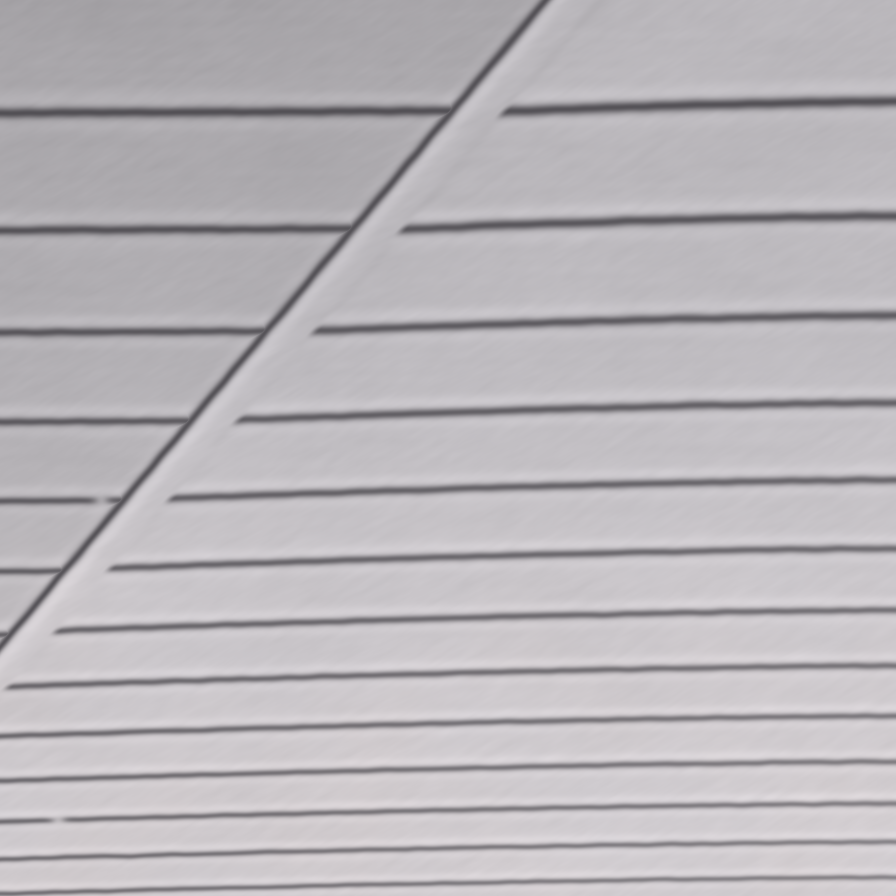
A three.js fragment shader for this texture:

```glsl
// Pale grooved panels receding in perspective, split by a diagonal seam with a raised strip.
varying vec2 vUv;

const float RECESSION = 13.275; // groove count over which the spacing halves its reach
const vec3 GROOVE_COLOR = vec3(0.29, 0.28, 0.30);

vec2 hashGradient(vec2 cell) {
  vec2 q = vec2(dot(cell, vec2(127.1, 311.7)), dot(cell, vec2(269.5, 183.3)));
  return 2.0 * fract(sin(q) * 43758.55) - 1.0;
}

float gradientNoise(vec2 p) {
  vec2 i = floor(p);
  vec2 f = p - i;
  vec2 u = f * f * f * (f * (f * 6.0 - 15.0) + 10.0);
  vec2 e = vec2(0.0, 1.0);
  float low = mix(dot(hashGradient(i), f), dot(hashGradient(i + e.yx), f - e.yx), u.x);
  float high = mix(dot(hashGradient(i + e.xy), f - e.xy), dot(hashGradient(i + e.yy), f - e.yy), u.x);
  return mix(low, high, u.y);
}

float fbm(vec2 p) {
  float sum = 0.0;
  float amp = 0.5;
  for (int i = 0; i < 4; i++) {
    sum += amp * gradientNoise(p);
    p = p * 2.03 + 7.1;
    amp *= 0.5;
  }
  return sum;
}

float bell(float d, float width) {
  return exp(-d * d / (width * width));
}

// Signed offset to the nearest groove, for a depth measured from the first one.
float grooveOffset(float depth, float reach) {
  float n = max(floor(RECESSION * depth / (reach - depth) + 0.5), 0.0);
  return depth - reach * n / (n + RECESSION);
}

// Light lips on both sides of a groove.
float grooveLip(float d, float width) {
  return bell(d + 2.3 * width, 1.5 * width) + 0.55 * bell(d - 2.4 * width, 1.3 * width);
}

// Pale chip that interrupts a groove.
float chip(vec2 p, vec2 center) {
  return bell(length((p - center) * vec2(1.0, 0.7)), 0.009);
}

void main() {
  vec2 p = vec2(vUv.x, 1.0 - vUv.y); // y is measured downward from the top

  // Fine wobble keeps the edges from being perfectly straight
  float wobble = 0.0012 * gradientNoise(p * vec2(38.0, 30.0));

  // Seam and the two edges of the strip beside it
  float fromSeam = p.x - (0.6094 - 0.844 * p.y);
  float seamDist = fromSeam * 0.764 + wobble;
  float stripWidth = 0.0599 - 0.018 * p.y;
  float leftPanel = 1.0 - smoothstep(-0.005, 0.003, fromSeam);
  float rightPanel = smoothstep(-0.006, 0.006, fromSeam - stripWidth);
  float strip = (1.0 - leftPanel) * (1.0 - rightPanel);

  // Grooves: flat on the left, sagging toward the strip on the right
  float sag = (0.0417 - 0.0234 * p.y) * pow(max(1.0 - p.x, 0.0), 1.5);
  float rightOffset = grooveOffset(p.y - 0.1133 - sag, 1.8238) + wobble;
  float leftOffset = grooveOffset(p.y - 0.1263 + 0.005 * p.x, 1.8698) + wobble;
  float width = mix(0.0067, 0.0031, p.y);
  float groove = leftPanel * bell(leftOffset, width * 0.92) + rightPanel * bell(rightOffset, width);
  float lip = leftPanel * grooveLip(leftOffset, width) + rightPanel * grooveLip(rightOffset, width);
  groove *= 1.0 - 0.8 * max(chip(p, vec2(0.113, 0.558)), chip(p, vec2(0.065, 0.917)));
  groove *= 0.95 - 0.27 * p.y - 0.16 * p.x * p.y;

  // Broad light: dim upper left, bright lower right
  float leftTone = 0.645 + 0.13 * p.y + 0.02 * p.x;
  float rightTone = 0.715 + 0.085 * smoothstep(0.1, 0.95, p.y) + 0.015 * p.x;
  float tone = mix(rightTone, leftTone, leftPanel);
  tone += strip * 0.008 - 0.02 * bell(fromSeam - stripWidth, 0.008) * (1.0 - p.y);

  // Mottling, slanted grain and a soft horizontal weave
  vec2 slanted = vec2(p.x + 0.6 * p.y, p.y + 0.45 * p.x);
  tone += 0.035 * fbm(p * vec2(4.0, 7.0) + 3.0);
  tone += 0.036 * fbm(slanted * vec2(38.0, 85.0));
  tone += 0.012 * gradientNoise(p * vec2(5.0, 95.0)) * (1.0 - 0.6 * p.y);

  // Relief highlights
  tone += 0.042 * lip;
  tone += 0.045 * bell(seamDist - 0.012, 0.008) + 0.018 * bell(seamDist + 0.012, 0.006);

  // Cool grey above, faint rose patches below
  float rose = smoothstep(0.35, 1.0, p.y) * (0.6 + 1.2 * fbm(p * 6.0 + 19.0));
  vec3 color = tone * mix(vec3(1.0, 0.985, 1.008), vec3(1.012, 0.982, 0.992), rose);

  float seam = 0.9 * bell(seamDist, mix(0.0052, 0.0043, p.y));
  color = mix(color, GROOVE_COLOR, max(groove, seam));
  gl_FragColor = vec4(color, 1.0);
}
```
